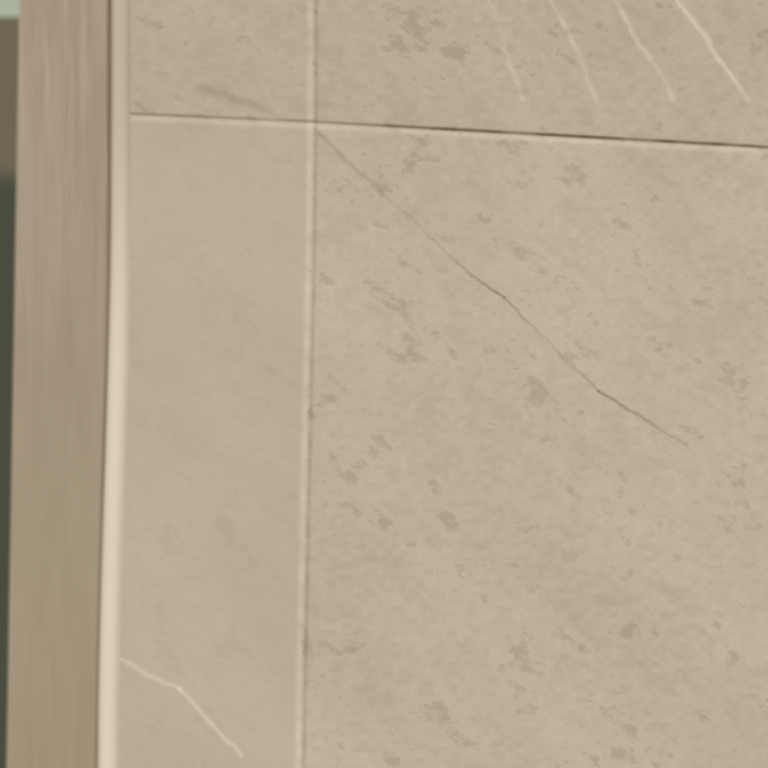
This texture is drawn by a WebGL 1 fragment shader. Its source:

```glsl
precision highp float;
uniform vec2 u_resolution;

float hash(vec2 p) {
  vec3 q = fract(vec3(p.xyx) * 0.1031);
  q += dot(q, q.yzx + 33.33);
  return fract((q.x + q.y) * q.z);
}

float noise(vec2 p) {
  vec2 i = floor(p);
  vec2 f = fract(p);
  f = f * f * (3.0 - 2.0 * f);
  float low = mix(hash(i), hash(i + vec2(1.0, 0.0)), f.x);
  float high = mix(hash(i + vec2(0.0, 1.0)), hash(i + 1.0), f.x);
  return mix(low, high, f.y);
}

// Layered noise centred on zero
float fbm(vec2 p) {
  float sum = 0.0;
  float gain = 0.5;
  for (int i = 0; i < 5; i++) {
    sum += gain * (noise(p) - 0.5);
    p = mat2(1.6, 1.2, -1.2, 1.6) * p + 17.3;
    gain *= 0.56;
  }
  return sum;
}

float segmentDistance(vec2 p, vec2 a, vec2 b) {
  vec2 along = b - a;
  float t = clamp(dot(p - a, along) / dot(along, along), 0.0, 1.0);
  return length(p - a - along * t);
}

float ridge(float d, float width) {
  return exp(-d * d / (width * width));
}

float vein(vec2 p, vec2 a, vec2 b, float width) {
  return ridge(segmentDistance(p, a, b), width);
}

float stepSoft(float d, float blur) {
  return smoothstep(-blur, blur, d);
}

// Mottled stone with diagonal grain; rough is 0 to 1
vec3 stone(vec2 uv, float rough) {
  vec2 grain = vec2(uv.x * 0.8 - uv.y * 0.6, uv.x * 0.6 + uv.y * 0.8);
  float cloud = fbm(grain * vec2(5.0, 8.0));
  float blotch = fbm(grain * vec2(22.0, 38.0) + 40.0);
  float grit = fbm(uv * vec2(95.0, 125.0) + 9.0);
  float pits = smoothstep(0.10, 0.40, blotch + 0.5 * grit);
  vec3 c = mix(vec3(0.735, 0.672, 0.583), vec3(0.742, 0.688, 0.594), rough);
  c += cloud * 0.045 + blotch * mix(0.025, 0.05, rough);
  c += grit * mix(0.025, 0.065, rough);
  return c - pits * mix(0.03, 0.09, rough) * vec3(1.0, 0.98, 0.9);
}

// Cracks and pale veins running down to the right
vec3 addVeins(vec3 c, vec2 uv) {
  vec2 p = uv + 0.010 * vec2(fbm(uv * 28.0), fbm(uv * 28.0 + 60.0));
  float broken = smoothstep(0.25, 0.65, noise(uv * 24.0));
  float crack = 0.45 * vein(p, vec2(0.415, 0.825), vec2(0.595, 0.658), 0.0025);
  crack += vein(p, vec2(0.595, 0.658), vec2(0.655, 0.612), 0.0022);
  crack += 0.6 * vein(p, vec2(0.655, 0.612), vec2(0.780, 0.492), 0.0022);
  crack += vein(p, vec2(0.780, 0.492), vec2(0.895, 0.420), 0.0022);
  c -= 0.13 * crack * (0.45 + 0.55 * broken);

  float pale = 0.0;
  for (int i = 0; i < 4; i++) {
    float k = float(i);
    vec2 top = vec2(0.635 + 0.08 * k, 1.01);
    pale += vein(p, top, top + vec2(0.045 + 0.018 * k, -0.14), 0.0035) * (0.4 + 0.15 * k);
  }
  pale *= 0.4 + 0.6 * broken;
  pale += 0.6 * vein(p, vec2(0.155, 0.142), vec2(0.235, 0.102), 0.003);
  pale += 0.7 * vein(p, vec2(0.235, 0.102), vec2(0.315, 0.015), 0.003);
  float scuff = vein(p, vec2(0.26, 0.888), vec2(0.35, 0.855), 0.006);
  return c + 0.10 * pale - 0.055 * scuff * broken;
}

vec3 wood(vec2 uv) {
  float fibre = fbm(uv * vec2(130.0, 9.0));
  float bands = fbm(uv * vec2(12.0, 4.0) + 30.0);
  vec3 c = mix(vec3(0.635, 0.570, 0.470), vec3(0.655, 0.585, 0.505), uv.y);
  return c + fibre * mix(0.03, 0.09, smoothstep(0.4, 1.0, uv.y)) + bands * 0.03;
}

vec3 gap(float y, float blur) {
  vec3 c = mix(vec3(0.29, 0.30, 0.25), vec3(0.43, 0.40, 0.32), stepSoft(y - 0.77, 0.02));
  return mix(c, vec3(0.66, 0.70, 0.62), stepSoft(y - 0.977, 0.006 + blur));
}

void main() {
  vec2 uv = gl_FragCoord.xy / u_resolution;
  float blur = 1.0 / min(u_resolution.x, u_resolution.y);

  // Slightly leaning vertical edges and sloping joint
  float gapEdge = 0.008 + 0.017 * uv.y;
  float woodEdge = 0.127 + 0.016 * smoothstep(0.0, 0.75, uv.y);
  float trimEdge = woodEdge + 0.027;
  float jointX = 0.388 + 0.017 * smoothstep(-0.15, 0.95, uv.y);
  float jointY = 0.842 - 0.044 * min(uv.x - 0.404, 0.0) - 0.056 * max(uv.x - 0.404, 0.0);

  float rightSide = stepSoft(uv.x - jointX, 0.003 + blur);
  float upper = stepSoft(uv.y - jointY, 0.003 + blur);
  vec3 c = stone(uv, max(rightSide, upper * 0.75));
  c += upper * vec3(-0.010, -0.014, -0.008);
  c = addVeins(c, uv);

  // Tile joints with lit and shaded lips
  float wear = 0.7 + 0.6 * noise(uv * 45.0);
  float dx = uv.x - jointX;
  float dy = uv.y - jointY;
  c += 0.055 * ridge(dx + 0.001, 0.0045) * wear;
  c -= 0.055 * ridge(dx - 0.007, 0.003) * wear;
  float shade = mix(0.10, 0.24, smoothstep(0.38, 0.55, uv.x));
  c -= shade * ridge(dy, 0.0024) * wear;
  c += 0.055 * ridge(dy + 0.006, 0.004);

  // Pale trim with a shaded inner edge
  vec3 trim = mix(vec3(0.83, 0.765, 0.685), vec3(0.72, 0.655, 0.575), smoothstep(0.5, 0.95, uv.y));
  float across = (uv.x - woodEdge) / 0.027;
  trim += 0.04 * ridge(across - 0.45, 0.3) - 0.05 * smoothstep(0.65, 1.0, across);
  c = mix(trim, c, stepSoft(uv.x - trimEdge, 0.002 + blur));

  // Wood post and the dark opening beside it
  c = mix(wood(uv), c, stepSoft(uv.x - woodEdge, 0.002 + blur));
  c -= mix(0.10, 0.20, uv.y) * ridge(uv.x - woodEdge, 0.0035);
  c = mix(gap(uv.y, blur), c, stepSoft(uv.x - gapEdge, 0.003 + blur));

  gl_FragColor = vec4(clamp(c, 0.0, 1.0), 1.0);
}
```
